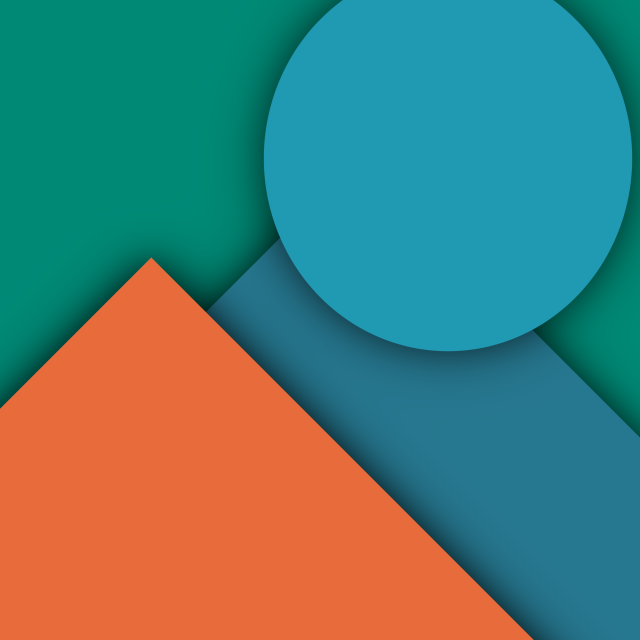
Give the GLSL for this background, as a Shadertoy shader.

```glsl
// Layered paper shapes: an orange peak, a blue peak and a teal disc on green, with soft shadows.

const vec3 GREEN  = vec3(0.000, 0.541, 0.463);
const vec3 BLUE   = vec3(0.149, 0.471, 0.565);
const vec3 TEAL   = vec3(0.125, 0.600, 0.702);
const vec3 ORANGE = vec3(0.910, 0.420, 0.231);

// Blurred step: 1 inside (d < 0), 0.5 on the edge, 0 far outside
float softStep(float d, float sigma) {
    return 1.0 / (1.0 + exp(clamp(1.702 * d / sigma, -40.0, 40.0)));
}

// Signed distances to the left and right 45 degree sides of a peak
vec2 peakSides(vec2 p, vec2 apex) {
    vec2 q = p - apex;
    return vec2(q.y - q.x, q.y + q.x) * 0.70710678;
}

// Approximate signed distance to an axis-aligned ellipse
float ellipseDistance(vec2 p, vec2 center, vec2 radii) {
    vec2 q = (p - center) / radii;
    float k = length(q);
    return k * (k - 1.0) / max(length(q / radii), 0.0001);
}

// Darken what lies below, then lay the shape over it
vec3 layer(vec3 below, vec3 color, float d, float shadow, float pixel) {
    float cover = 1.0 - smoothstep(-0.7 * pixel, 0.7 * pixel, d);
    return mix(below * (1.0 - shadow), color, cover);
}

vec3 peakLayer(vec3 below, vec3 color, vec2 p, vec2 apex,
               float sigma, float strength, float pixel) {
    vec2 sides = peakSides(p, apex);
    float shadow = strength * softStep(sides.x, sigma) * softStep(sides.y, sigma);
    return layer(below, color, max(sides.x, sides.y), shadow, pixel);
}

vec3 discLayer(vec3 below, vec3 color, vec2 p, vec2 center, vec2 radii,
               float sigma, float strength, float pixel) {
    float d = ellipseDistance(p, center, radii);
    return layer(below, color, d, strength * softStep(d, sigma), pixel);
}

void mainImage(out vec4 fragColor, in vec2 fragCoord) {
    vec2 p = fragCoord / iResolution.xy;
    float pixel = 1.0 / min(iResolution.x, iResolution.y);

    // Stack the sheets from back to front
    vec3 color = GREEN;
    color = peakLayer(color, BLUE, p, vec2(0.5628, 0.7536), 0.033, 0.90, pixel);
    color = discLayer(color, TEAL, p, vec2(0.7000, 0.7526), vec2(0.2878, 0.3014),
                      0.036, 0.72, pixel);
    color = peakLayer(color, ORANGE, p, vec2(0.2363, 0.5977), 0.034, 1.00, pixel);

    fragColor = vec4(color, 1.0);
}
```
